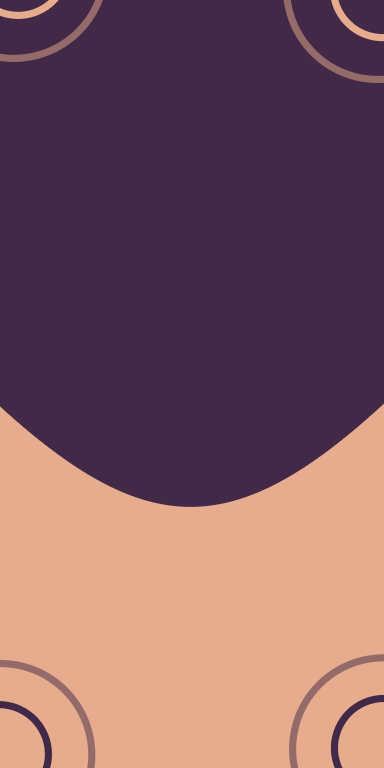
Write a Shadertoy shader that draws this background.

```glsl
const vec3 PLUM  = vec3(0.260, 0.162, 0.278);
const vec3 PEACH = vec3(0.906, 0.675, 0.557);

// Lengths are in canvas widths
const vec2  BOWL_BOTTOM = vec2(0.496, 0.680);
const float BOWL_ROUND  = 0.721;
const float BOWL_SLOPE  = 1.346;

const float OUTER_RADIUS = 0.238;
const float INNER_RADIUS = 0.129;
const float HALF_STROKE  = 0.0093;
const float OUTER_BLEND  = 0.5;

// Per corner: outer ring centre, inner ring centre
const vec4 RING_CENTRES[4] = vec4[4](
    vec4(0.036, 2.086,  0.047, 2.089),
    vec4(0.984, 2.031,  0.997, 2.031),
    vec4(0.001, 0.034, -0.003, 0.036),
    vec4(1.000, 0.049,  1.000, 0.052)
);

// Antialiased coverage of a signed distance, negative inside
float coverage(float dist, float pixel) {
    return clamp(0.5 - dist / pixel, 0.0, 1.0);
}

float ringDistance(vec2 p, vec2 centre, float radius) {
    return abs(length(p - centre) - radius) - HALF_STROKE;
}

// Hyperbolic bowl, height error scaled by its gradient
float bowlDistance(vec2 p) {
    float x = BOWL_SLOPE * (p.x - BOWL_BOTTOM.x);
    float arc = length(vec2(x, BOWL_ROUND));
    float slope = BOWL_SLOPE * x / arc;
    float edge = BOWL_BOTTOM.y + arc - BOWL_ROUND;
    return (edge - p.y) / length(vec2(1.0, slope));
}

void mainImage(out vec4 fragColor, in vec2 fragCoord) {
    float pixel = 1.0 / iResolution.x;
    vec2 p = fragCoord * pixel;

    // Two-tone ground
    float bowl = coverage(bowlDistance(p), pixel);
    vec3 color = mix(PEACH, PLUM, bowl);
    vec3 contrast = mix(PLUM, PEACH, bowl);

    // Corner rings in the opposite tone
    for (int i = 0; i < 4; i++) {
        vec4 centres = RING_CENTRES[i];
        float outer = coverage(ringDistance(p, centres.xy, OUTER_RADIUS), pixel);
        float inner = coverage(ringDistance(p, centres.zw, INNER_RADIUS), pixel);
        color = mix(color, contrast, max(outer * OUTER_BLEND, inner));
    }

    fragColor = vec4(color, 1.0);
}
```
